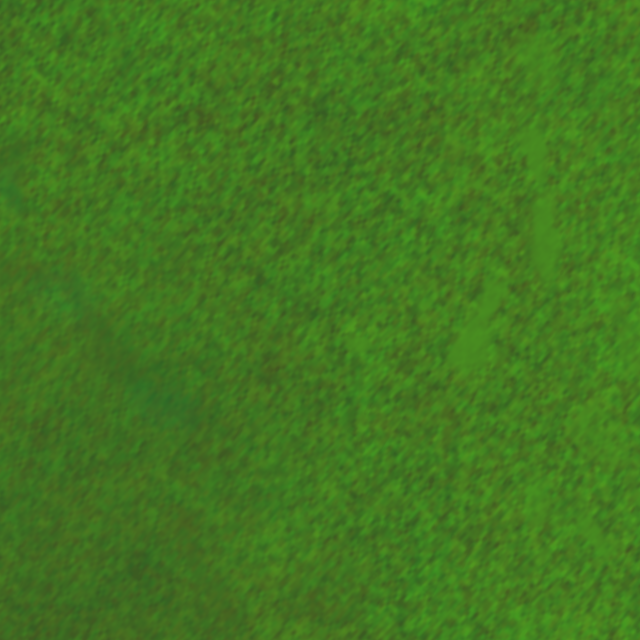
A Shadertoy shader for this texture:

```glsl
// Mottled mossy green surface with fine slanted grain, pale worn patches and dark creases

float hash(vec2 p) {
    return fract(sin(dot(p, vec2(127.1, 311.7))) * 43758.5453);
}

float valueNoise(vec2 p) {
    vec2 cell = floor(p);
    vec2 f = fract(p);
    f = f * f * (3.0 - 2.0 * f);
    float low = mix(hash(cell), hash(cell + vec2(1.0, 0.0)), f.x);
    float high = mix(hash(cell + vec2(0.0, 1.0)), hash(cell + vec2(1.0, 1.0)), f.x);
    return mix(low, high, f.y);
}

vec2 rotate(vec2 p, float angle) {
    float c = cos(angle), s = sin(angle);
    return vec2(c * p.x + s * p.y, c * p.y - s * p.x);
}

// Layered noise, roughly -0.5 to 0.5
float fbm(vec2 p) {
    float sum = 0.0, weight = 0.5;
    for (int i = 0; i < 4; i++) {
        sum += weight * (valueNoise(p) - 0.5);
        p = rotate(p, 0.65) * 2.03 + 17.3;
        weight *= 0.55;
    }
    return sum;
}

// Soft ellipse, 1 inside and 0 outside
float patchMask(vec2 p, vec2 centre, vec2 size, float tilt) {
    float d = length(rotate(p - centre, tilt) / size);
    return 1.0 - smoothstep(0.45, 1.25, d);
}

// Soft stroke between two points
float creaseMask(vec2 p, vec2 a, vec2 b, float width) {
    vec2 along = b - a;
    float t = clamp(dot(p - a, along) / dot(along, along), 0.0, 1.0);
    return 1.0 - smoothstep(0.0, width, length(p - a - along * t));
}

// Fine grain stretched along a steep diagonal
float grain(vec2 p, float frequency, float slant) {
    return valueNoise(rotate(p, slant) * frequency * vec2(0.72, 1.15) + 31.0) - 0.5;
}

void mainImage(out vec4 fragColor, in vec2 fragCoord) {
    vec2 uv = fragCoord / iResolution.xy;
    vec2 warp = vec2(fbm(uv * 14.0), fbm(uv * 14.0 + 50.0));
    vec2 p = uv + 0.05 * warp;

    // Broad light: shaded lower left, brighter right
    float shade = 1.0 - smoothstep(0.25, 0.62, length((p - vec2(0.02, 0.18)) * vec2(1.0, 0.9)));
    float east = smoothstep(0.55, 0.95, p.x);
    float tone = 0.51 + 0.08 * east - 0.17 * shade;
    tone += 0.32 * fbm(uv * 5.0 + 8.0) + 0.28 * fbm(uv * 17.0 + 3.0);

    // Pale worn patches on the right, with a few scattered flecks
    float worn = patchMask(p, vec2(0.855, 0.63), vec2(0.026, 0.085), 0.05);
    worn = max(worn, patchMask(p, vec2(0.832, 0.76), vec2(0.014, 0.045), 0.2));
    worn = max(worn, patchMask(p, vec2(0.745, 0.47), vec2(0.030, 0.055), -0.2));
    worn = max(worn, patchMask(p, vec2(0.772, 0.54), vec2(0.018, 0.045), -0.2));
    worn = max(worn, patchMask(p, vec2(0.562, 0.463), vec2(0.022, 0.017), 0.0));
    worn = max(worn, 0.8 * patchMask(p, vec2(0.92, 0.16), vec2(0.016, 0.050), 0.4));
    worn = max(worn, 0.6 * patchMask(p, vec2(0.84, 0.91), vec2(0.030, 0.050), 0.5));
    worn = max(worn, 0.6 * patchMask(p, vec2(0.835, 0.21), vec2(0.018, 0.050), 0.0));
    float flecks = smoothstep(0.14, 0.28, fbm(uv * vec2(13.0, 9.0) + 71.0));
    worn = max(worn, 0.55 * flecks * east);

    // Dark creases and stains on the left
    float dark = creaseMask(p, vec2(0.0, 0.585), vec2(0.10, 0.57), 0.035);
    dark = max(dark, creaseMask(p, vec2(0.10, 0.57), vec2(0.17, 0.45), 0.035));
    dark = max(dark, creaseMask(p, vec2(0.17, 0.45), vec2(0.29, 0.35), 0.055));
    dark = max(dark, 0.8 * creaseMask(p, vec2(0.29, 0.18), vec2(0.36, 0.02), 0.028));
    dark = max(dark, 0.7 * creaseMask(p, vec2(0.36, 0.16), vec2(0.43, 0.22), 0.030));
    dark = max(dark, patchMask(p, vec2(0.015, 0.73), vec2(0.035, 0.08), 0.0));
    dark = max(dark, 0.6 * patchMask(p, vec2(0.51, 0.07), vec2(0.07, 0.06), 0.0));

    // Grain fades where the surface is shaded, stained or worn
    float fine = 0.62 * grain(uv, 100.0, 1.05) + 0.58 * grain(uv, 165.0, 0.8);
    float pits = smoothstep(0.27, 0.46, grain(uv + 0.37, 75.0, 1.1));
    float grainGain = (1.0 - 0.4 * shade) * (1.0 - 0.5 * dark);
    tone += grainGain * (0.95 * fine - 0.15 * pits + 0.02);
    tone -= 0.17 * dark;
    tone = mix(tone, 0.86 + 0.1 * fine, 0.85 * worn);

    // Olive to bright green, with faint warm and cool specks
    vec3 deepGreen = vec3(0.235, 0.36, 0.13);
    vec3 brightGreen = vec3(0.288, 0.575, 0.125);
    vec3 colour = mix(deepGreen, brightGreen, clamp(tone, 0.0, 1.1));
    float warmth = (1.0 - worn) * (0.6 * grain(uv + 0.71, 120.0, 0.9) + 0.5 * fbm(uv * 9.0 + 40.0));
    colour += warmth * vec3(0.10, -0.03, -0.01);
    float cool = patchMask(p, vec2(0.10, 0.54), vec2(0.06, 0.05), -0.6);
    cool = max(cool, patchMask(p, vec2(0.25, 0.365), vec2(0.06, 0.04), -0.4));
    cool = max(cool, patchMask(p, vec2(0.01, 0.70), vec2(0.025, 0.04), 0.0));
    colour += cool * vec3(-0.025, 0.02, 0.015);

    fragColor = vec4(colour, 1.0);
}
```
